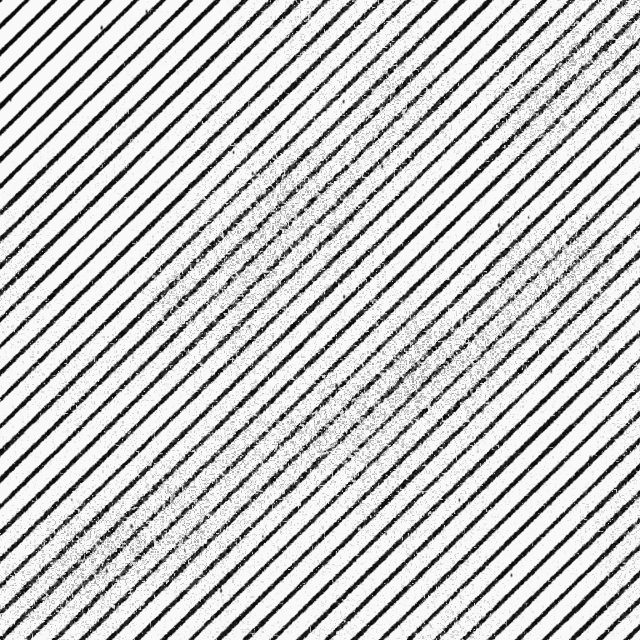
A WebGL 2 fragment shader for this pattern:

```glsl
#version 300 es
precision highp float;
// Worn black diagonal stripes on pale paper, with printed grain, smudges and specks.

uniform vec2 u_resolution;
out vec4 fragColor;

const vec2 REPEATS = vec2(23.5, 24.0);    // stripes across and down
const float HALF_WIDTH = 0.0034;          // half a stripe, in canvas units
const float EDGE_SOFTNESS = 0.0007;
const float EDGE_ROUGHNESS = 0.0026;
const float GRAIN_SCALE = 400.0;
const float SPECK_CELLS = 16.0;
const float SPECK_CHANCE = 0.16;
const vec3 PAPER = vec3(0.975);
const vec3 DUST = vec3(0.55);
const vec3 INK = vec3(0.04);
const vec3 FADED_INK = vec3(0.34);

// Smudge bands: start and end points
const int SMUDGE_COUNT = 4;
const vec4 SMUDGES[SMUDGE_COUNT] = vec4[](
    vec4(0.06, 0.07, 0.42, 0.30),
    vec4(0.32, 0.19, 0.90, 0.60),
    vec4(0.32, 0.52, 0.62, 0.82),
    vec4(0.84, 0.82, 1.02, 1.02));

float hash(vec2 p) {
    return fract(sin(dot(p, vec2(12.9898, 78.233))) * 43758.5);
}

float valueNoise(vec2 p) {
    vec2 cell = floor(p);
    vec2 f = fract(p);
    f = f * f * (3.0 - 2.0 * f);
    return mix(mix(hash(cell), hash(cell + vec2(1, 0)), f.x),
               mix(hash(cell + vec2(0, 1)), hash(cell + vec2(1, 1)), f.x), f.y);
}

float fbm(vec2 p) {
    float sum = 0.0;
    float gain = 0.5;
    for (int i = 0; i < 4; i++) {
        sum += gain * valueNoise(p);
        p = p * 2.1 + 17.3;
        gain *= 0.5;
    }
    return sum / 0.9375;
}

float segmentDistance(vec2 p, vec2 a, vec2 b) {
    vec2 ab = b - a;
    return length(p - a - ab * clamp(dot(p - a, ab) / dot(ab, ab), 0.0, 1.0));
}

// Broad uneven wear, 0 = crisp, 1 = rubbed
float wearAmount(vec2 p) {
    float wear = 0.0;
    for (int i = 0; i < SMUDGE_COUNT; i++) {
        float d = segmentDistance(p, SMUDGES[i].xy, SMUDGES[i].zw);
        wear = max(wear, exp(-d * d / 0.008));
    }
    float clean = smoothstep(0.0, 0.55, length(p - vec2(0.0, 1.0)));
    float blotches = smoothstep(0.3, 0.7, fbm(p * 7.0));
    return clamp(clean * (0.2 + 0.3 * blotches + 0.5 * wear), 0.0, 1.0);
}

// Sparse dark specks, at most one per cell
float speckCoverage(vec2 p, float pixel) {
    vec2 q = p * SPECK_CELLS;
    vec2 cell = floor(q);
    vec2 center = cell + 0.15 + 0.7 * vec2(hash(cell + 3.1), hash(cell + 8.7));
    vec2 offset = (q - center) / SPECK_CELLS * vec2(1.0, 0.6);
    float radius = mix(0.0007, 0.002, hash(cell + 5.3));
    float present = step(hash(cell + 1.9), SPECK_CHANCE);
    return present * (1.0 - smoothstep(radius - pixel, radius + pixel, length(offset)));
}

void main() {
    float side = min(u_resolution.x, u_resolution.y);
    vec2 p = gl_FragCoord.xy / side;
    float pixel = 1.0 / side;
    float wear = wearAmount(p);

    // Fine grain
    float grain = valueNoise(p * GRAIN_SCALE);
    float flecks = valueNoise(p * GRAIN_SCALE * 0.8 + 91.7);
    float dustGrain = hash(floor(p * GRAIN_SCALE * 1.28) + 0.5);

    // Stripes with ragged edges and small differences in width
    float phase = p.x * REPEATS.x + (1.0 - p.y) * REPEATS.y;
    float stripe = floor(phase + 0.5);
    float d = abs(phase - stripe) / length(REPEATS);
    float halfWidth = HALF_WIDTH * mix(0.9, 1.1, hash(vec2(stripe, 4.0)));
    halfWidth += 0.0012 * (valueNoise(vec2(p.x * 22.0, stripe * 3.7)) - 0.5);
    d += (grain - 0.5) * EDGE_ROUGHNESS * (0.35 + wear);
    float soft = EDGE_SOFTNESS + 0.6 * pixel;
    float ink = 1.0 - smoothstep(halfWidth - soft, halfWidth + soft, d);

    // Rubbed flecks and fading
    float threshold = mix(0.93, 0.55, wear);
    ink *= 1.0 - 0.85 * smoothstep(threshold, threshold + 0.2, flecks);
    vec3 inkColor = mix(INK, FADED_INK, wear * smoothstep(0.15, 0.8, grain));

    // Paper dust, densest inside the smudges
    float dust = smoothstep(1.0 - 0.65 * wear, 1.15, dustGrain);
    vec3 color = mix(PAPER, DUST, dust * (0.3 + 0.7 * wear));
    color = mix(color, inkColor, ink);
    color = mix(color, INK, 0.85 * speckCoverage(p, pixel));
    fragColor = vec4(color, 1.0);
}
```
